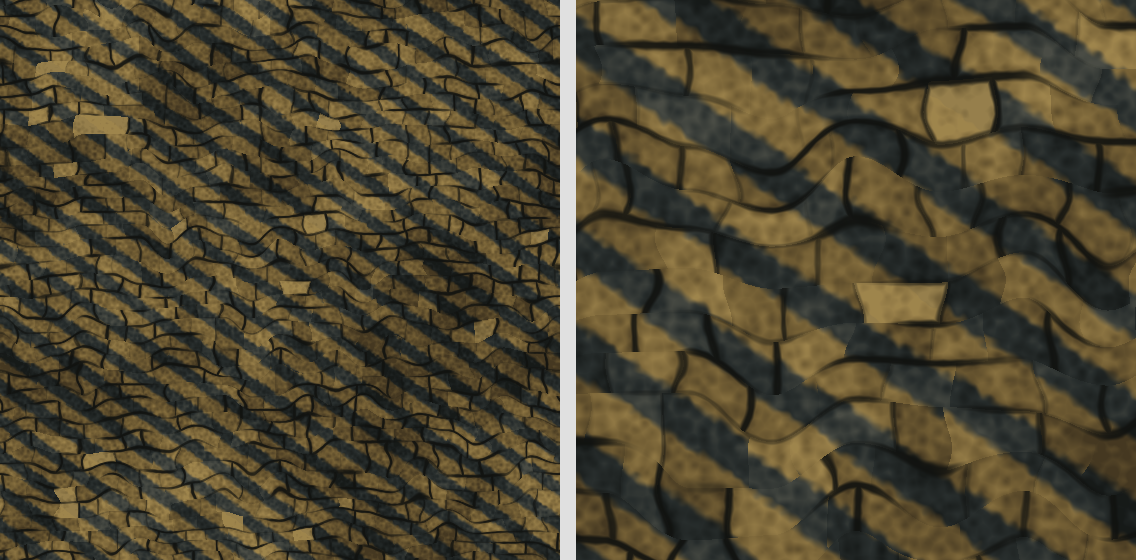
Left: the whole. Right: its middle third, enlarged.
Reproduce this texture procedurally as a WebGL 2 fragment shader.

```glsl
#version 300 es
precision highp float;

uniform vec2 u_resolution;
out vec4 outColor;

const vec2 STRIPES = vec2(11.0, 16.0);   // repeats across and down
const float OCHRE_SHARE = 0.56;          // part of each repeat that is ochre
const float STRIPE_SOFTNESS = 0.05;
const float STRIPE_SLIP = 0.10;          // shift of the stripe from brick to brick
const vec2 BRICKS = vec2(24.0, 36.0);
const float WALL_JITTER = 0.55;
const float JOINT_WIDTH = 0.0032;
const float SHADE_WIDTH = 0.0075;
const float PIT_CELLS = 110.0;
const float GRAIN_CELLS = 200.0;
const float TAN_BRICKS = 0.018;          // share of bricks painted plain tan

const vec3 OCHRE_DARK = vec3(0.27, 0.22, 0.13);
const vec3 OCHRE = vec3(0.45, 0.37, 0.205);
const vec3 OCHRE_LIGHT = vec3(0.62, 0.52, 0.30);
const vec3 SLATE_DARK = vec3(0.085, 0.10, 0.095);
const vec3 SLATE = vec3(0.155, 0.178, 0.175);
const vec3 SLATE_LIGHT = vec3(0.29, 0.30, 0.27);
const vec3 JOINT = vec3(0.065, 0.07, 0.06);

// Integer hash of a lattice point, two values in 0..1
vec2 hash2(vec2 cell) {
  uvec2 v = uvec2(ivec2(cell) + 4096) * 1664525u + 1013904223u;
  v.x += v.y * 1664525u;
  v.y += v.x * 1664525u;
  v ^= v >> 16u;
  v.x += v.y * 1664525u;
  v.y += v.x * 1664525u;
  v ^= v >> 16u;
  return vec2(v & 65535u) / 65535.0;
}

// Value noise that wraps after a whole number of cells
float wrapNoise(vec2 p, vec2 period, float seed) {
  vec2 i = floor(p), f = fract(p);
  f = f * f * (3.0 - 2.0 * f);
  vec2 a = mod(i, period) + seed, b = mod(i + 1.0, period) + seed;
  return mix(mix(hash2(a).x, hash2(vec2(b.x, a.y)).x, f.x),
             mix(hash2(vec2(a.x, b.y)).x, hash2(b).x, f.x), f.y);
}

// Wrapping cellular noise: distance to the nearest scattered point
float cellular(vec2 p, float period) {
  vec2 i = floor(p), f = fract(p);
  float nearest = 2.0;
  for (int y = -1; y <= 1; y++) {
    for (int x = -1; x <= 1; x++) {
      vec2 o = vec2(x, y);
      nearest = min(nearest, length(o + hash2(mod(i + o, period)) - f));
    }
  }
  return nearest;
}

// Offset of the wall at the left of a brick
float wallOffset(float column, float row) {
  return WALL_JITTER * hash2(vec2(mod(column, BRICKS.x), row) + 300.0).x;
}

float line(float dist, float width) {
  return 1.0 - smoothstep(0.25 * width, width, dist);
}

vec3 ramp(vec3 low, vec3 middle, vec3 high, float t) {
  return mix(mix(low, middle, clamp(2.0 * t, 0.0, 1.0)), high, clamp(2.0 * t - 1.0, 0.0, 1.0));
}

void main() {
  vec2 uv = gl_FragCoord.xy / u_resolution;

  // Broad grime and fine grain
  float grime = 0.6 * wrapNoise(uv * 6.0, vec2(6.0), 500.0) + 0.4 * wrapNoise(uv * 15.0, vec2(15.0), 600.0);
  float pits = cellular(uv * PIT_CELLS, PIT_CELLS) - 0.5;
  float grain = wrapNoise(uv * GRAIN_CELLS, vec2(GRAIN_CELLS), 700.0) - 0.5;

  // Uneven courses of bricks
  vec2 bend = vec2(wrapNoise(uv * 40.0, vec2(40.0), 800.0), wrapNoise(uv * vec2(20.0, 14.0), vec2(20.0, 14.0), 900.0)) - 0.5;
  vec2 q = uv * BRICKS + bend * vec2(0.35, 1.5);
  float row = mod(floor(q.y), BRICKS.y);
  q.x += hash2(vec2(row, 77.0)).x * BRICKS.x;
  float column = floor(q.x);
  if (fract(q.x) < wallOffset(column, row)) column -= 1.0;
  vec2 brick = vec2(mod(column, BRICKS.x), row);
  vec2 tint = hash2(brick + 1100.0);

  // Distance to the four joints, each with its own strength
  float left = (q.x - column - wallOffset(column, row)) / BRICKS.x;
  float right = (column + 1.0 + wallOffset(column + 1.0, row) - q.x) / BRICKS.x;
  vec2 rise = vec2(fract(q.y), 1.0 - fract(q.y)) / BRICKS.y;
  vec2 courses = mod(vec2(row, row + 1.0), BRICKS.y);
  float along = uv.x * BRICKS.x;
  vec4 strength = vec4(hash2(brick + 1300.0).x, hash2(vec2(mod(column + 1.0, BRICKS.x), row) + 1300.0).x,
                       wrapNoise(vec2(along, courses.x), BRICKS, 1500.0),
                       wrapNoise(vec2(along, courses.y), BRICKS, 1500.0));
  strength = smoothstep(0.25, 0.8, strength + 0.35 * (0.5 - grime));
  vec4 dist = vec4(left, right, rise);
  float joint = 0.0, shade = 0.0;
  for (int i = 0; i < 4; i++) {
    float width = JOINT_WIDTH * (0.5 + 0.7 * strength[i]) * (1.0 + 0.5 * pits);
    joint = max(joint, line(dist[i], width) * strength[i]);
    shade = max(shade, line(dist[i], SHADE_WIDTH) * strength[i]);
  }

  // Diagonal stripes, slightly slipped at each brick
  float phase = dot(uv, STRIPES) + STRIPE_SLIP * (tint.y - 0.5) + 0.08 * grain;
  float fromCentre = abs(fract(phase) - 0.5);
  float soft = STRIPE_SOFTNESS + 0.5 * length(STRIPES / u_resolution);
  float ochre = smoothstep(-soft, soft, 0.5 * OCHRE_SHARE - fromCentre);
  float plain = step(1.0 - TAN_BRICKS, tint.x);
  ochre = max(ochre, plain * 0.9);

  // Worn paint, then dark joints
  float tone = 0.5 + 0.42 * (tint.x - 0.5) + 0.75 * (grime - 0.5) + 0.35 * pits + 0.35 * grain;
  tone += 0.25 * plain - 0.22 * shade;
  vec3 color = mix(ramp(SLATE_DARK, SLATE, SLATE_LIGHT, tone), ramp(OCHRE_DARK, OCHRE, OCHRE_LIGHT, tone), ochre);
  color = mix(color, JOINT, 0.9 * joint);
  outColor = vec4(color, 1.0);
}
```
